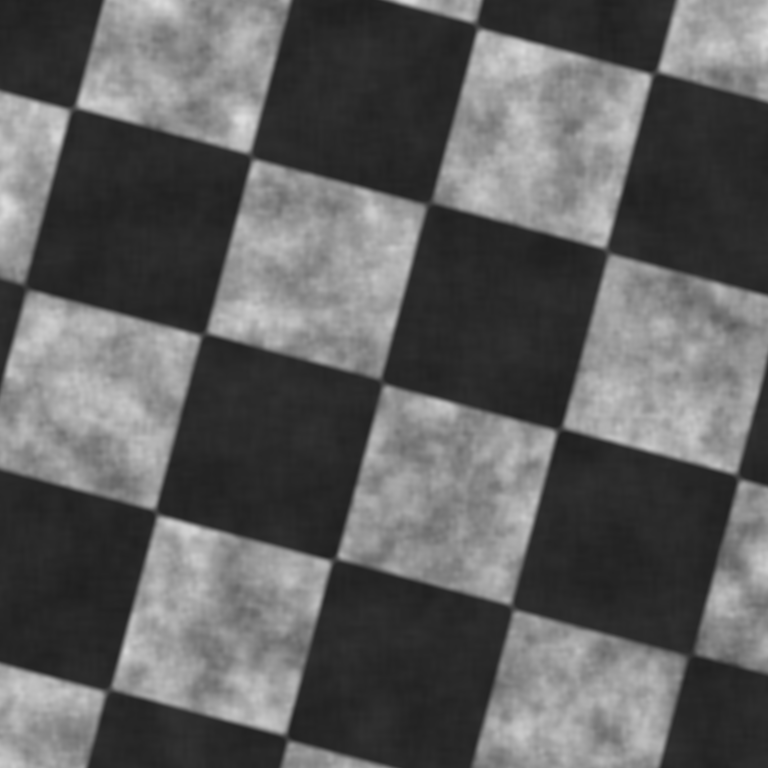
Give the GLSL for this pattern, as a WebGL 2 fragment shader.

```glsl
#version 300 es
precision highp float;

uniform vec2 u_resolution;
out vec4 fragColor;

const float CELL_SIZE = 0.24;
const float TILT = 0.2608;               // clockwise, in radians
const vec2 CENTER_CORNER = vec2(0.4975, 0.5025);
const float EDGE_BLUR = 0.011;
const float DARK_TONE = 0.158;
const float LIGHT_TONE = 0.618;

float hash(vec2 p) {
  vec3 q = fract(vec3(p.xyx) * 0.1031);
  q += dot(q, q.yzx + 33.33);
  return fract((q.x + q.y) * q.z);
}

float valueNoise(vec2 p) {
  vec2 cell = floor(p);
  vec2 f = fract(p);
  f = f * f * (3.0 - 2.0 * f);
  float bottom = mix(hash(cell), hash(cell + vec2(1.0, 0.0)), f.x);
  float top = mix(hash(cell + vec2(0.0, 1.0)), hash(cell + 1.0), f.x);
  return mix(bottom, top, f.y);
}

// Cloudy noise centred on zero
float clouds(vec2 p, float frequency) {
  float sum = 0.0;
  float weight = 0.5;
  mat2 turn = mat2(0.8, 0.6, -0.6, 0.8);
  p = p * frequency + 40.0;
  for (int i = 0; i < 4; i++) {
    sum += weight * (valueNoise(p) - 0.5);
    p = turn * p * 1.9 + 17.3;
    weight *= 0.62;
  }
  return sum;
}

vec2 rotate(vec2 p, float angle) {
  float c = cos(angle);
  float s = sin(angle);
  return vec2(c * p.x - s * p.y, s * p.x + c * p.y);
}

// Square wave with soft flanks: sign alternates from cell to cell
vec2 softSquareWave(vec2 grid, float blur) {
  vec2 toEdge = 0.5 - abs(fract(grid) - 0.5);
  vec2 flank = smoothstep(-blur, blur, toEdge) * 2.0 - 1.0;
  return flank * (1.0 - 2.0 * mod(floor(grid), 2.0));
}

// Light coverage; the dark cells spread slightly and join at the corners
float checker(vec2 grid, float blur) {
  vec2 wave = softSquareWave(grid, blur);
  return smoothstep(0.3, 1.0, 0.5 - 0.5 * wave.x * wave.y);
}

// Faint crossed threads
float weave(vec2 p) {
  float across = valueNoise(p * vec2(45.0, 170.0) + 9.0);
  float along = valueNoise(p * vec2(170.0, 45.0) + 71.0);
  return across + along - 1.0;
}

void main() {
  float side = min(u_resolution.x, u_resolution.y);
  vec2 uv = gl_FragCoord.xy / side;
  vec2 grid = rotate(uv - CENTER_CORNER, TILT) / CELL_SIZE;
  float blur = max(EDGE_BLUR, 1.0 / side) / CELL_SIZE;

  // Mottled light cells, nearly even dark cells
  float mottle = clouds(uv, 19.0);
  float thread = weave(uv);
  float cellShift = hash(floor(grid) + 50.0) - 0.5;
  float light = LIGHT_TONE + 0.55 * mottle + 0.035 * thread
              + 0.03 * cellShift + 0.05 * (uv.y - 0.5);
  float dark = DARK_TONE + 0.08 * clouds(uv + 3.7, 16.0) + 0.012 * thread;

  float tone = mix(dark, light, checker(grid, blur));
  fragColor = vec4(vec3(tone), 1.0);
}
```
